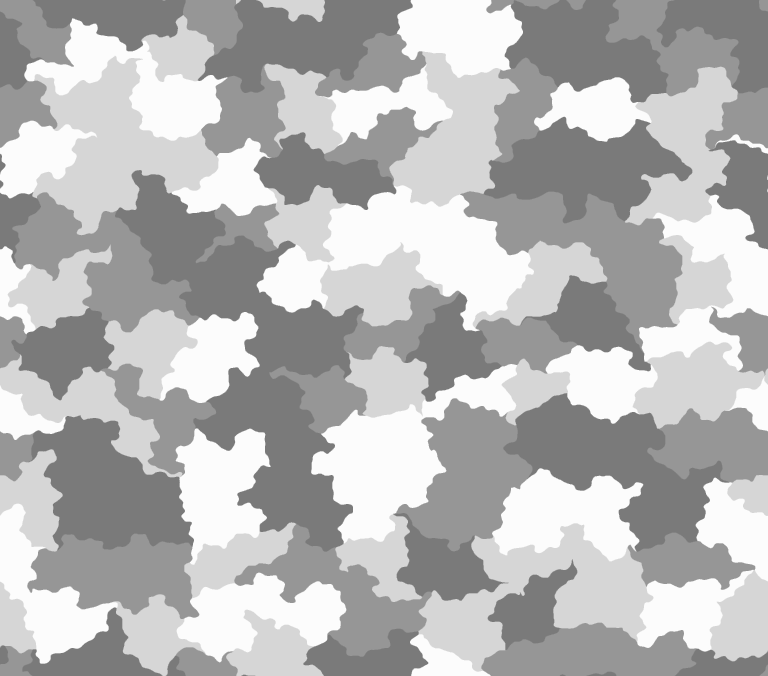
Give the GLSL for this pattern, as a Shadertoy shader.

```glsl
const float TAU = 6.2831853;
const vec2 CELLS = vec2(10.0, 12.0); // even counts, so 2x2 blocks wrap too

uvec3 hash(uvec3 v) {
    v = v * 1664525u + 1013904223u;
    v.x += v.y * v.z; v.y += v.z * v.x; v.z += v.x * v.y;
    v ^= v >> 16u;
    v.x += v.y * v.z; v.y += v.z * v.x; v.z += v.x * v.y;
    return v;
}

// Shears along waves with whole-number frequencies, from fine to broad:
// lobed outlines that stay periodic, in turns ragged and calm
vec2 lobedWarp(vec2 uv) {
    for (int i = 19; i >= 0; i--) {
        float n = float(i);
        float frequency = 5.0 * pow(1.15, n);
        vec2 wave = floor(frequency * vec2(cos(2.4 * n), sin(2.4 * n)) + 0.5);
        vec2 along = normalize(vec2(-wave.y, wave.x));
        float phase = fract(dot(wave, uv)) * TAU + 1.7 * n * n;
        float calm = 0.8 + 0.4 * sin(TAU * dot(vec2(3, 2), uv) + 2.0 * n);
        float strength = 0.06 + 0.05 * exp(-pow(n / 4.0 - 2.0, 2.0));
        uv += strength * calm / frequency * along * sin(phase);
    }
    return uv;
}

// Every 2x2 block of cells holds each of the four tones once, shuffled
int toneIndex(uvec2 cell) {
    uint shuffle = hash(uvec3(cell >> 1u, 7u)).x >> 12u;
    uvec2 corner = cell & 1u;
    if ((shuffle & 4u) != 0u) corner = corner.yx;
    if ((shuffle & 8u) != 0u) corner.x ^= corner.y;
    return int((corner.x + 2u * corner.y) ^ (shuffle & 3u));
}

// Grey of the nearest site in a wrapping cellular grid
float camouflage(vec2 uv) {
    const float tones[4] = float[4](0.48, 0.59, 0.84, 0.99);
    vec2 p = lobedWarp(uv) * CELLS + 0.5; // canvas edges cross mid-cell
    vec2 base = floor(p);
    float nearest = 9.0;
    int tone = 0;
    for (int y = -1; y <= 1; y++)
    for (int x = -1; x <= 1; x++) {
        vec2 cell = base + vec2(x, y);
        uvec2 wrapped = uvec2(mod(cell + 0.5, CELLS));
        vec2 jitter = vec2(hash(uvec3(wrapped, 3u)).xy >> 16u) / 65535.0;
        int index = toneIndex(wrapped);
        float d = length(cell + 0.08 + 0.84 * jitter - p);
        if (index == 0) d -= 0.1; // the darkest patches grow a little
        if (d < nearest) {
            nearest = d;
            tone = index;
        }
    }
    return tones[tone];
}

void mainImage(out vec4 fragColor, in vec2 fragCoord) {
    // Average 3x3 samples for smooth edges
    vec2 uv = fragCoord / iResolution.xy;
    vec2 spread = 0.4 / iResolution.xy;
    float grey = 0.0;
    for (int y = -1; y <= 1; y++)
    for (int x = -1; x <= 1; x++)
        grey += camouflage(uv + vec2(x, y) * spread);
    fragColor = vec4(vec3(grey / 9.0), 1.0);
}
```
